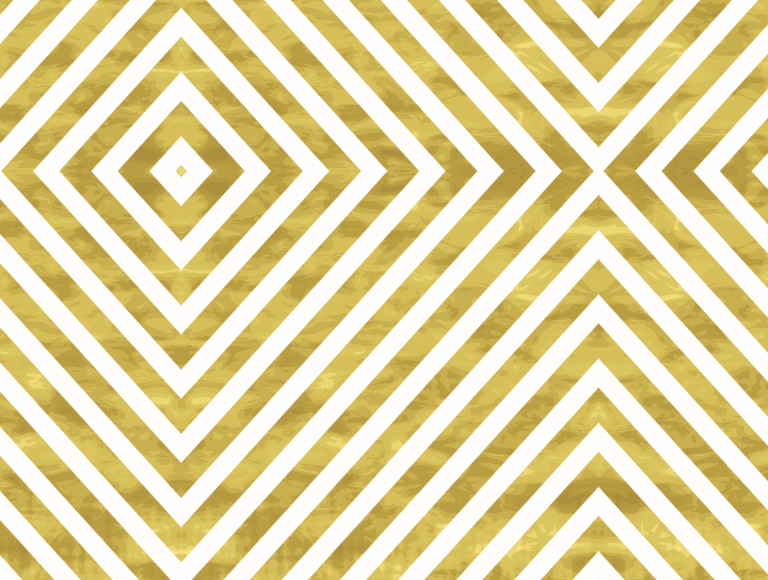
Reproduce this pattern procedurally as a WebGL 1 fragment shader.

```glsl
precision highp float;
// Mirrored concentric diamonds in mottled gold foil, separated by white bands.

uniform vec2 u_resolution;

#define CENTER vec2(0.3123, 0.7050)   // diamond centre, in canvas heights
#define MIRROR_X 0.7197               // distance between vertical mirror axes
#define RING vec2(0.1003, 0.1107)     // ring spacing along x and y
#define BAND_MID 0.320                // middle of the white band within a ring
#define BAND_HALF 0.227               // half width of the white band
#define FOIL_SCALE vec2(6.5, 13.0)    // mottling frequency, stretched sideways
#define FOIL_CONTRAST 1.45
#define FOIL_STEPS 7.0
#define WHITE vec3(0.996, 0.994, 0.985)
#define DARK_GOLD vec3(0.725, 0.615, 0.255)
#define MID_GOLD vec3(0.840, 0.750, 0.345)
#define PALE_GOLD vec3(0.965, 0.885, 0.500)

vec2 hashGradient(vec2 cell) {
  vec2 s = vec2(dot(cell, vec2(127.1, 311.7)), dot(cell, vec2(269.5, 183.3)));
  return 2.0 * fract(sin(s) * 43758.55) - 1.0;
}

float gradientNoise(vec2 p) {
  vec2 i = floor(p);
  vec2 f = p - i;
  vec2 w = f * f * f * (f * (f * 6.0 - 15.0) + 10.0);
  float a = dot(hashGradient(i), f);
  float b = dot(hashGradient(i + vec2(1.0, 0.0)), f - vec2(1.0, 0.0));
  float c = dot(hashGradient(i + vec2(0.0, 1.0)), f - vec2(0.0, 1.0));
  float d = dot(hashGradient(i + vec2(1.0, 1.0)), f - vec2(1.0, 1.0));
  return mix(mix(a, b, w.x), mix(c, d, w.x), w.y);
}

float fbm(vec2 p) {
  float sum = 0.0;
  float amplitude = 0.5;
  for (int octave = 0; octave < 5; octave++) {
    sum += amplitude * gradientNoise(p);
    p = p * 2.03 + vec2(17.3, 9.1);
    amplitude *= 0.62;
  }
  return sum;
}

// Fold the plane about the mirror axes
vec2 foldMirrors(vec2 p) {
  float period = 2.0 * MIRROR_X;
  p.x -= period * floor(p.x / period + 0.5);
  return abs(p);
}

// Ragged patches flattened into a few tones, 0 dark to 1 pale
float foilTone(vec2 q) {
  vec2 p = q * FOIL_SCALE + vec2(3.7, 5.2);
  p += 0.5 * vec2(gradientNoise(p * 1.7), gradientNoise(p * 1.7 + 31.0));
  float tone = 0.48 + FOIL_CONTRAST * fbm(p);
  tone += 0.14 * gradientNoise(q * vec2(7.0, 75.0));

  // Upright scuffs far from the horizontal axis
  float scuff = smoothstep(0.50, 0.66, q.y);
  tone += scuff * 0.35 * gradientNoise(q * vec2(75.0, 14.0));

  float level = tone * FOIL_STEPS;
  float stepped = floor(level) + smoothstep(0.3, 0.7, fract(level));
  return clamp(stepped / FOIL_STEPS, 0.0, 1.0);
}

vec3 foilColor(float tone) {
  vec3 color = mix(DARK_GOLD * 0.92, DARK_GOLD, smoothstep(0.0, 0.25, tone));
  color = mix(color, MID_GOLD, smoothstep(0.25, 0.58, tone));
  return mix(color, PALE_GOLD, smoothstep(0.62, 1.0, tone));
}

void main() {
  vec2 q = foldMirrors(gl_FragCoord.xy / u_resolution.y - CENTER);

  // Diamond rings, one unit per ring
  float ring = dot(q, 1.0 / RING);
  float edge = abs(fract(ring - BAND_MID + 0.5) - 0.5) - BAND_HALF;
  float softness = 1.4 * length(1.0 / RING) / u_resolution.y;
  float white = clamp(0.5 - edge / softness, 0.0, 1.0);

  gl_FragColor = vec4(mix(foilColor(foilTone(q)), WHITE, white), 1.0);
}
```
